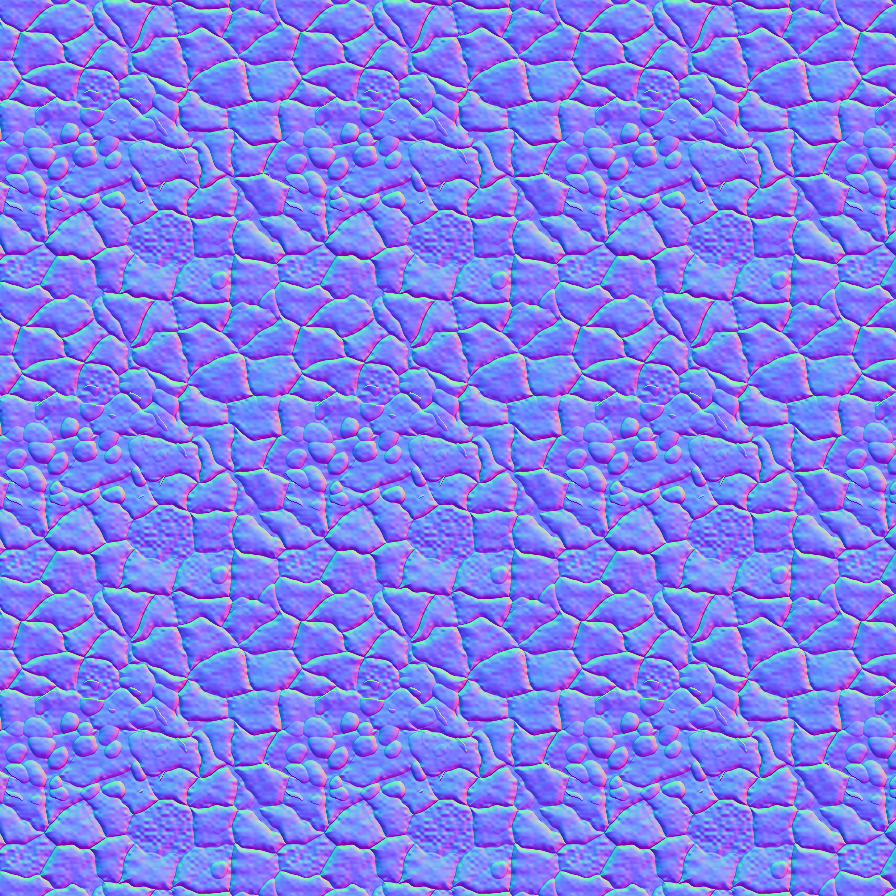
Give the GLSL for this texture map, as a three.js fragment shader.

```glsl
// Tiling normal map of a rubble stone wall: beveled irregular stones,
// a bed of round pebbles, long diagonal cracks and sandy grit.
// A periodic height field is built per tile, then its slope is encoded as colour.
varying vec2 vUv;

const vec2 REPEATS = vec2(3.2, 3.04);      // tiles across and up, anchored at top left
const vec2 STONES = vec2(6.0, 8.0);        // stone cells per tile
const vec2 PEBBLES = vec2(11.0, 12.0);     // pebble cells per tile
const float STONE_SIZE = 0.045;            // mean cell size on the canvas
const float STONE_HEIGHT = 0.0080;
const float BEVEL = 0.0034;
const float PEBBLE_HEIGHT = 0.0075;
const vec2 BED_CENTER = vec2(0.30, 0.45);  // pebble bed, in tile units
const vec2 BED_RADIUS = vec2(0.36, 0.23);
const vec2 CRACK_HALF = vec2(0.14, -0.19);
const float CRACK_DEPTH = 0.0065;
const float CRACK_WIDTH = 0.0040;
const float UNDULATION = 0.0026;
const float GRAIN = 0.0010;
const float GRIT = 0.0022;
const float SLOPE_STEP = 0.0012;
const vec2 LEAN = vec2(-0.07, 0.0);        // overall tilt of the surface
const float SHADOW_SIDE = 0.6;             // softens left-facing slopes

vec3 hash3(vec2 c) {
  vec3 p = fract(c.xyx * vec3(0.1031, 0.1030, 0.0973));
  p += dot(p, p.yxz + 33.33);
  return fract((p.xxy + p.yzz) * p.zyx);
}

// Value noise that wraps once per tile; freq must be whole numbers.
float tileNoise(vec2 p, vec2 freq, float seed) {
  vec2 q = p * freq;
  vec2 i = floor(q);
  vec2 f = q - i;
  f = f * f * (3.0 - 2.0 * f);
  vec2 a = mod(i, freq) + seed;
  vec2 b = mod(i + 1.0, freq) + seed;
  return mix(mix(hash3(a).x, hash3(vec2(b.x, a.y)).x, f.x),
             mix(hash3(vec2(a.x, b.y)).x, hash3(b).x, f.x), f.y) - 0.5;
}

// Weighted Voronoi stones: x = border distance, y = face tilt, z = stone type.
vec3 stones(vec2 p) {
  vec2 q = p * STONES;
  vec2 cell = floor(q);
  vec2 nearest = vec2(0.0);
  vec3 id = vec3(0.0);
  float best = 9.0;
  for (int j = -1; j <= 1; j++) for (int i = -1; i <= 1; i++) {
    vec2 c = cell + vec2(float(i), float(j));
    vec3 h = hash3(mod(c, STONES) + 17.0);
    vec2 r = c + 0.08 + 0.84 * h.xy - q;
    float power = dot(r, r) - 0.16 * h.z;
    if (power < best) { best = power; nearest = r; id = h; }
  }
  float border = 9.0;
  for (int j = -1; j <= 1; j++) for (int i = -1; i <= 1; i++) {
    vec2 c = cell + vec2(float(i), float(j));
    vec3 h = hash3(mod(c, STONES) + 17.0);
    vec2 r = c + 0.08 + 0.84 * h.xy - q;
    float gap = length(r - nearest);
    if (gap > 0.001)
      border = min(border, (dot(r, r) - 0.16 * h.z - best) / (2.0 * gap));
  }
  vec2 tilt = fract(id.yz * 7.3 + id.x) - 0.5;
  return vec3(max(border, 0.0) * STONE_SIZE, dot(tilt, -nearest), fract(id.x * 13.7 + id.y));
}

// Flat-topped domes, dense inside the bed and rare elsewhere.
float pebbles(vec2 p, float bed) {
  vec2 q = p * PEBBLES;
  vec2 cell = floor(q);
  float top = 0.0;
  for (int j = -1; j <= 1; j++) for (int i = -1; i <= 1; i++) {
    vec2 c = cell + vec2(float(i), float(j));
    vec3 h = hash3(mod(c, PEBBLES) + 71.0);
    float present = step(fract(h.x * 9.1 + h.z), 0.04 + 0.82 * bed);
    float r = length(q - c - 0.2 - 0.6 * h.xy) / mix(0.33, 0.58, h.z);
    float dome = 0.0015 + PEBBLE_HEIGHT * (1.0 - r * r * r * r);
    top = max(top, present * dome * mix(0.75, 1.1, h.y));
  }
  return top;
}

float crack(vec2 p, vec2 middle) {
  vec2 d = fract(p - middle + 0.5) - 0.5;
  float t = clamp(dot(d, CRACK_HALF) / dot(CRACK_HALF, CRACK_HALF), -1.0, 1.0);
  return CRACK_DEPTH * exp(-length((d - t * CRACK_HALF) / REPEATS) / CRACK_WIDTH);
}

float height(vec2 uv) {
  vec2 p = vec2(uv.x, uv.y - 1.0) * REPEATS;
  vec2 warped = p + 0.055 * vec2(tileNoise(p, vec2(9.0), 5.0), tileNoise(p, vec2(11.0), 31.0))
                  + 0.012 * tileNoise(p, vec2(31.0), 47.0);
  vec2 fromBed = (fract(warped - BED_CENTER + 0.5) - 0.5) / BED_RADIUS;
  float bed = 1.0 - smoothstep(0.65, 1.1, length(fromBed));

  // Stones; some cells are sunken patches of grit
  vec3 s = stones(warped);
  float rough = smoothstep(0.80, 0.84, s.z);
  float body = 1.0 - exp(-s.x / BEVEL);
  float h = STONE_HEIGHT * body * (1.0 - 0.55 * max(rough, bed)) + 0.014 * s.y * body;
  h -= crack(warped, vec2(0.84, 0.36)) + crack(warped, vec2(0.50, 0.79));
  float pebble = pebbles(warped, bed);
  float cover = smoothstep(-0.0005, 0.0005, pebble - h);
  h = max(h, pebble);

  // Weathered faces, with coarser sand in the gaps
  float sand = max(rough, 1.0 - smoothstep(0.002, 0.006, s.x)) * (1.0 - cover);
  h += UNDULATION * tileNoise(p, vec2(23.0, 35.0), 11.0);
  return h + (GRAIN + GRIT * sand) * tileNoise(p, vec2(67.0, 83.0), 23.0);
}

void main() {
  float here = height(vUv);
  vec2 slope = vec2(here - height(vUv + vec2(SLOPE_STEP, 0.0)),
                    here - height(vUv + vec2(0.0, SLOPE_STEP))) / SLOPE_STEP;
  slope.x *= slope.x < 0.0 ? SHADOW_SIDE : 1.0;
  vec3 normal = normalize(vec3(slope + LEAN, 1.0));
  gl_FragColor = vec4(normal * 0.5 + 0.5, 1.0);
}
```
